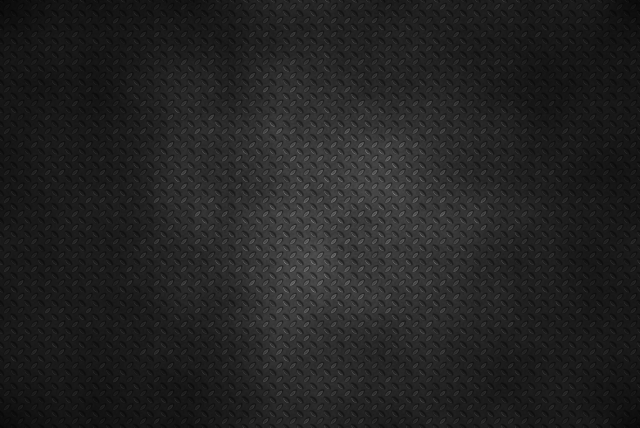
Write a WebGL 2 fragment shader that draws this texture.

```glsl
#version 300 es
precision highp float;
// Dark steel tread plate: rows of raised oval lugs, leaning right and left in turn,
// woven at 45 degrees from a rounded lens distance function, over sooty wrapping noise.
// A soft periodic glow lights the middle, so every edge continues on the opposite one.

uniform vec2 u_resolution;
out vec4 outColor;

const float TAU = 6.2831853;
const vec2 SHEET = vec2(1.5, 1.0);            // plate size in canvas heights
const vec2 REPEATS = vec2(47.0, 31.0);        // cells across and down
const vec2 LUG_SIZE = vec2(0.0090, 0.0038);   // half length, half width
const float LUG_ROUNDING = 0.0012;
const float LUG_ANGLE = 0.76;
const float RIM_WIDTH = 0.0015;
const float SHADOW_WIDTH = 0.0040;
const vec2 SHADOW_SHIFT = vec2(0.0012, 0.0014);
const vec2 LIGHT = vec2(-0.6, -0.8);
const vec2 GLOW_CENTER = vec2(0.52, 0.49);
const vec3 STEEL_DARK = vec3(0.085);
const vec3 STEEL_LIT = vec3(0.262);
const float SOOT = 0.7;                       // strength of cloudy stains
const float STREAK = 0.3;
const float GRAIN = 0.16;

float hash(vec2 p) {
    vec3 q = fract(p.xyx * vec3(0.1031, 0.1030, 0.0973));
    q += dot(q, q.yzx + 33.33);
    return fract((q.x + q.y) * q.z);
}

// Value noise on a lattice that wraps after "period" cells
float wrapNoise(vec2 uv, vec2 period) {
    vec2 p = uv * period;
    vec2 i = floor(p), f = fract(p);
    f = f * f * (3.0 - 2.0 * f);
    vec2 a = mod(i, period), b = mod(i + 1.0, period);
    return mix(mix(hash(a), hash(vec2(b.x, a.y)), f.x),
               mix(hash(vec2(a.x, b.y)), hash(b), f.x), f.y);
}

float clouds(vec2 uv) {
    float sum = 0.0, weight = 0.5;
    vec2 period = vec2(7.0, 5.0);
    for (int i = 0; i < 5; i++) {
        sum += weight * wrapNoise(uv, period);
        period *= 2.0;
        weight *= 0.55;
    }
    return sum;
}

// Distance to an oval with rounded tips lying along x
float lugDistance(vec2 p) {
    vec2 size = LUG_SIZE - LUG_ROUNDING;
    float radius = dot(size, size) / (2.0 * size.y);
    float arc = length(vec2(p.x, abs(p.y) + radius - size.y)) - radius;
    float tip = length(vec2(abs(p.x) - size.x, p.y));
    return (abs(p.x) > size.x ? tip : arc) - LUG_ROUNDING;
}

// Brightness factor of one lug family: 1 on the bare plate
float drawLugs(vec2 uv, float lean, vec2 offset, float pixel) {
    vec2 q = uv * REPEATS - offset;
    vec2 id = mod(floor(q), REPEATS);
    vec2 p = (fract(q) - 0.5) * SHEET / REPEATS;
    float wear = hash(id + 50.0 * offset);

    vec2 axis = vec2(cos(LUG_ANGLE), lean * sin(LUG_ANGLE));
    vec2 side = vec2(-axis.y, axis.x);
    vec2 local = vec2(dot(p, axis), dot(p, side));
    vec2 shifted = p - SHADOW_SHIFT;
    float d = lugDistance(local);
    float shadowD = lugDistance(vec2(dot(shifted, axis), dot(shifted, side)));

    // Cast shadow, then body with a rim brighter on the side facing the light
    float tone = 1.0 - 0.45 * (1.0 - smoothstep(-0.001, SHADOW_WIDTH, shadowD));
    float facing = dot(side, LIGHT) * clamp(local.y / LUG_SIZE.y, -1.0, 1.0);
    float rim = 1.0 - smoothstep(0.0, RIM_WIDTH + 0.5 * pixel, abs(d + 0.6 * RIM_WIDTH));
    float body = 1.04 + 0.14 * lean + 0.16 * (wear - 0.5);
    body += rim * (0.32 + 0.6 * facing) * (0.75 + 0.5 * wear);
    float cover = 1.0 - smoothstep(-0.7 * pixel, 0.7 * pixel, d);
    return mix(tone, body, cover);
}

void main() {
    vec2 uv = gl_FragCoord.xy / u_resolution;
    float pixel = 1.0 / u_resolution.y;

    // Wide glow, falling off faster sideways than up and down
    vec2 wave = 0.5 + 0.5 * cos(TAU * (uv - GLOW_CENTER));
    float glow = pow(wave.x, 1.3) * (0.35 + 0.65 * wave.y);

    // Cloudy soot, tall faint streaks and fine grain
    float soot = clouds(uv) - 0.5;
    float streak = wrapNoise(uv, vec2(11.0, 2.0)) - 0.5;
    float grain = wrapNoise(uv, vec2(384.0, 256.0)) - 0.5;
    float stain = 1.0 + SOOT * soot + STREAK * streak + GRAIN * grain;

    // Left-leaning lugs sit midway between four right-leaning ones
    float relief = drawLugs(uv, 1.0, vec2(0.0), pixel);
    relief *= drawLugs(uv, -1.0, vec2(0.5), pixel);

    vec3 color = mix(STEEL_DARK, STEEL_LIT, glow) * stain * relief;
    outColor = vec4(clamp(color, 0.0, 1.0), 1.0);
}
```
